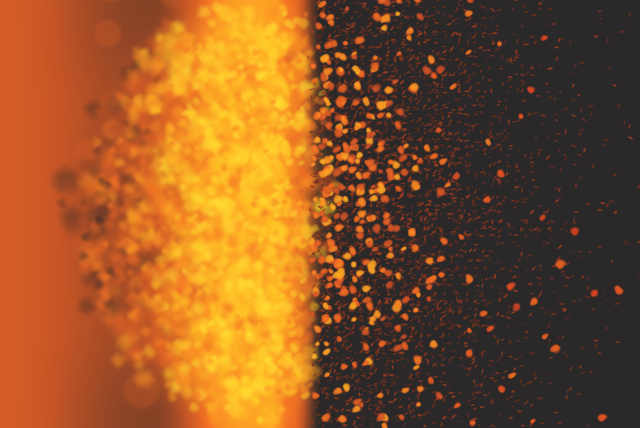
A Shadertoy shader for this background:

```glsl
const vec3 CHARCOAL = vec3(0.165, 0.157, 0.155);
const vec3 BROWN = vec3(0.50, 0.25, 0.15);
const vec3 RUST = vec3(0.77, 0.33, 0.15);
const vec3 ORANGE = vec3(0.95, 0.43, 0.14);
const vec3 AMBER = vec3(0.99, 0.62, 0.14);
const vec3 GOLD = vec3(1.00, 0.79, 0.14);
const vec3 HOT = vec3(1.00, 0.88, 0.20);
const vec3 RED = vec3(0.88, 0.24, 0.13);

const vec2 GLOW_CENTER = vec2(0.40, 0.51);
const vec2 GLOW_RADII = vec2(0.29, 0.50);
const float SHADE_START = 0.455;
const float SHADE_END = 0.502;
const int GLOW_LAYERS = 8;
const int SPARK_LAYERS = 5;
const int FLECK_LAYERS = 5;

const int BOKEH = 0;
const int GLOW = 1;
const int FLECK = 2;
const int SPARK = 3;

vec3 hash3(vec2 cell, float seed) {
    vec3 q = fract(vec3(cell.xyx + seed * 17.3) * vec3(0.1031, 0.1030, 0.0973));
    q += dot(q, q.yxz + 33.33);
    return fract((q.xxy + q.yzz) * q.zyx);
}

// Heat from 0 (charcoal) to 6 (hot)
vec3 heatColor(float heat) {
    vec3 c = mix(CHARCOAL, BROWN, clamp(heat, 0.0, 1.0));
    c = mix(c, RUST, clamp(heat - 1.0, 0.0, 1.0));
    c = mix(c, ORANGE, clamp(heat - 2.0, 0.0, 1.0));
    c = mix(c, AMBER, clamp(heat - 3.0, 0.0, 1.0));
    c = mix(c, GOLD, clamp(heat - 4.0, 0.0, 1.0));
    return mix(c, HOT, clamp(heat - 5.0, 0.0, 1.0));
}

// Vertical bands behind the particles
float backdropHeat(vec2 uv) {
    float rim = smoothstep(0.2, 0.5, abs(uv.y - 0.5));
    float heat = mix(2.35, 1.5 - 0.4 * rim, smoothstep(0.0, 0.23, uv.x));
    heat = mix(heat, 4.0, smoothstep(0.24, 0.38, uv.x));
    heat -= 1.1 * smoothstep(0.425, 0.455, uv.x);
    return heat * (1.0 - smoothstep(SHADE_START, SHADE_END, uv.x));
}

float glowMask(vec2 uv) {
    float d = length((uv - GLOW_CENTER) / GLOW_RADII);
    float bulge = 0.03 * (1.0 - smoothstep(0.0, 0.4, abs(uv.y - 0.55)));
    return (1.0 - smoothstep(0.75, 1.08, d)) * (1.0 - smoothstep(0.45, 0.505 + bulge, uv.x));
}

float glowHeat(float x) {
    return mix(1.8, 5.0, smoothstep(0.14, 0.36, x)) - 1.2 * smoothstep(0.42, 0.5, x);
}

// Uneven clumps from layered sines, about 0 to 1
float clumps(vec2 uv) {
    float a = sin(uv.x * 47.0 + 2.0 * sin(uv.y * 23.0));
    float b = sin(uv.y * 41.0 + 2.0 * sin(uv.x * 31.0 + 1.0));
    return 0.5 + 0.25 * (a + b);
}

// Presence and heat of one particle
vec2 particle(int kind, vec2 uv, float rnd) {
    float dx = max(uv.x - 0.5, 0.0);
    float dy = uv.y - 0.54;
    float right = smoothstep(0.48, 0.505, uv.x);
    if (kind == BOKEH)
        return vec2(0.35 * (1.0 - smoothstep(0.18, 0.3, uv.x)) * smoothstep(0.03, 0.1, uv.x), 2.4);
    if (kind == GLOW)
        return vec2(glowMask(uv), glowHeat(uv.x) + (rnd - 0.5) * 3.4 + 1.2 * (clumps(uv) - 0.5));
    if (kind == FLECK)
        return vec2(right * 0.85 * exp(-dx * dx * 15.0 - dy * dy * 3.0), 0.3 + 1.9 * rnd * rnd);
    float density = exp(-dx * dx * 50.0 - dy * dy * 6.0) * mix(0.25, 0.8, clumps(uv));
    density += 0.3 * exp(-dx * 30.0 - dy * dy * 10.0);
    return vec2(right * (density + 0.012), 1.3 + 3.0 * rnd - 1.2 * dx);
}

// Jittered discs, one per cell, blended over the colour
vec3 scatter(vec3 col, vec2 p, float aspect, int kind, float cell, float size,
             float soft, float stretch, float opacity, float seed) {
    vec2 base = floor(p / cell);
    for (int j = -1; j <= 1; j++)
    for (int i = -1; i <= 1; i++) {
        vec2 id = base + vec2(i, j);
        vec3 r = hash3(id, seed);
        vec3 s = hash3(id, seed + 41.0);
        vec2 center = (id + 0.1 + 0.8 * r.xy) * cell;
        vec2 uv = center / vec2(aspect, 1.0);
        vec2 state = particle(kind, uv, s.x);
        float present = r.z < state.x && state.x > 0.001 ? 1.0 : 0.0;
        float angle = mix(-0.4, 1.5, s.y);
        vec2 d = mat2(cos(angle), -sin(angle), sin(angle), cos(angle)) * (p - center);
        float radius = size * mix(0.6, 1.1, s.z);
        float dist = length(d * vec2(1.0, stretch));
        float edge = radius * soft + 0.7 / iResolution.y;
        float cover = 1.0 - smoothstep(radius - edge, radius + 0.3 * edge, dist);
        float core = kind == SPARK ? 1.0 - dist / radius : 0.0;
        vec3 tint = heatColor(state.y + max(core, 0.0));
        if (kind == SPARK) tint = mix(tint, RED, 0.15 + 0.6 * smoothstep(0.55, 0.95, uv.x));
        if (kind == FLECK) tint = mix(tint, RED * 0.65, 0.45);
        col = mix(col, tint, cover * present * opacity);
    }
    return col;
}

void mainImage(out vec4 fragColor, in vec2 fragCoord) {
    vec2 p = fragCoord / iResolution.y;
    float aspect = iResolution.x / iResolution.y;
    vec2 uv = p / vec2(aspect, 1.0);

    // Backdrop and broad glow
    vec3 col = heatColor(backdropHeat(uv));
    col = mix(col, heatColor(glowHeat(uv.x) - 0.5), 0.6 * glowMask(uv));
    col = scatter(col, p, aspect, BOKEH, 0.12, 0.042, 0.25, 1.0, 0.3, 3.0);

    // Slight wobble keeps the discs irregular
    vec2 q = p + 0.0015 * vec2(sin(p.y * 210.0 + p.x * 70.0), sin(p.x * 190.0 - p.y * 90.0));

    // Blurred embers, larger ones first, sharper toward the dark side
    float focus = smoothstep(0.2, 0.5, uv.x);
    for (int i = 0; i < GLOW_LAYERS; i++) {
        float cell = mix(0.075, 0.03, float(i) / float(GLOW_LAYERS - 1));
        float size = cell * mix(0.52, 0.38, focus);
        col = scatter(col, q, aspect, GLOW, cell, size, mix(0.8, 0.55, focus), 1.0, 0.5, 11.0 + float(i));
    }
    // Dim slivers, then bright sparks on the dark side
    for (int i = 0; i < FLECK_LAYERS; i++)
        col = scatter(col, q, aspect, FLECK, 0.019, 0.0072, 0.5, 2.3, 0.75, 31.0 + float(i));
    for (int i = 0; i < SPARK_LAYERS; i++)
        col = scatter(col, q, aspect, SPARK, 0.034, 0.0118, 0.3, 1.15, 0.92, 51.0 + float(i));

    fragColor = vec4(col, 1.0);
}
```
